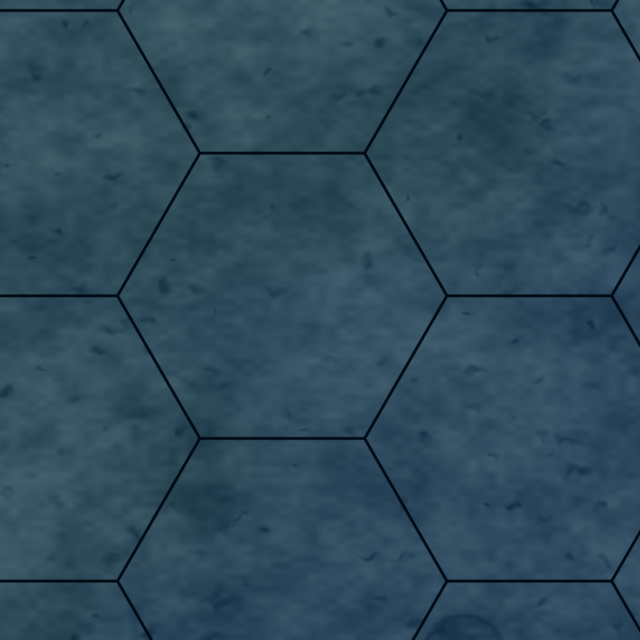
A WebGL 1 fragment shader for this pattern:

```glsl
precision highp float;
// Large flat-topped hexagonal tiles outlined by thin dark joints on worn teal.
// Two staggered rectangular grids give the hexagon distance; layered value
// noise mottles the surface, and cellular noise scatters small dark specks.

uniform vec2 u_resolution;

const vec2 TILE_CENTER = vec2(0.441, 0.5378);
const float APOTHEM = 0.2229;
const float JOINT_HALF_WIDTH = 0.0022;
const vec3 TEAL = vec3(0.192, 0.309, 0.356);
const vec3 BLUE_SHIFT = vec3(-0.006, -0.014, 0.020);
const vec3 JOINT_COLOR = vec3(0.0, 0.035, 0.075);
const vec3 WEAR_TINT = vec3(0.95, 1.0, 0.92);
const float MOTTLE_STRENGTH = 0.27;
const float SPECK_GRID = 17.0;
const float SPECK_CHANCE = 0.42;
const float SPECK_DEPTH = 0.10;

float hash(vec2 p) {
  vec3 q = fract(vec3(p.xyx) * 0.1031);
  q += dot(q, q.yzx + 33.33);
  return fract((q.x + q.y) * q.z);
}

float valueNoise(vec2 p) {
  vec2 cell = floor(p);
  vec2 f = fract(p);
  f = f * f * (3.0 - 2.0 * f);
  float low = mix(hash(cell), hash(cell + vec2(1.0, 0.0)), f.x);
  float high = mix(hash(cell + vec2(0.0, 1.0)), hash(cell + 1.0), f.x);
  return mix(low, high, f.y);
}

// Signed mottling, centred on zero; the finer layers stretch sideways.
float mottle(vec2 p) {
  float sum = 0.0;
  float frequency = 5.0;
  float weight = 0.25;
  for (int i = 0; i < 5; i++) {
    float stretch = 1.0 - 0.09 * float(i);
    vec2 q = p * frequency * vec2(stretch, 1.0) + 17.3 * float(i + 1);
    sum += weight * (valueNoise(q) - 0.5);
    frequency *= 2.15;
    weight *= 0.89;
  }
  return sum;
}

// Darkness of sparse specks, one candidate in each grid cell.
float specks(vec2 p) {
  vec2 q = p * SPECK_GRID;
  q += 0.3 * (vec2(valueNoise(q * 4.0), valueNoise(q * 4.0 + 31.0)) - 0.5);
  vec2 home = floor(q);
  float dark = 0.0;
  for (int y = -1; y <= 1; y++) {
    for (int x = -1; x <= 1; x++) {
      vec2 cell = home + vec2(float(x), float(y));
      vec2 spot = cell + vec2(hash(cell + 41.0), hash(cell + 83.0));
      float size = hash(cell + 127.0);
      vec2 offset = (q - spot) * vec2(mix(0.5, 1.2, hash(cell + 59.0)), 1.2);
      float shape = 1.0 - smoothstep(0.0, mix(0.12, 0.32, size), length(offset));
      float present = step(hash(cell + 11.0), SPECK_CHANCE);
      dark = max(dark, present * shape * mix(0.4, 1.0, hash(cell + 7.0)));
    }
  }
  return dark;
}

// Round stain: 1 inside, fading to 0 across the given softness.
float stain(vec2 p, vec2 center, float radius, float softness) {
  return 1.0 - smoothstep(radius - softness, radius + softness, length(p - center));
}

// Distance from the nearest tile edge, positive inside every tile.
float hexEdgeDistance(vec2 p) {
  vec2 period = APOTHEM * vec2(2.0 * sqrt(3.0), 2.0);
  vec2 a = mod(p + 0.5 * period, period) - 0.5 * period;
  vec2 b = mod(p, period) - 0.5 * period;
  vec2 local = abs(dot(a, a) < dot(b, b) ? a : b);
  return APOTHEM - max(local.y, dot(local, vec2(0.5 * sqrt(3.0), 0.5)));
}

void main() {
  vec2 p = gl_FragCoord.xy / u_resolution.y;
  float pixel = 1.0 / u_resolution.y;

  // Base colour drifts bluer towards the lower right.
  float blueness = smoothstep(-0.5, 0.8, p.x - p.y + 0.8 * (valueNoise(p * 4.0) - 0.5));
  vec3 color = TEAL + BLUE_SHIFT * blueness;

  // Surface wear: mottling, specks and broad stains.
  float grain = mottle(p);
  vec2 rough = p + 0.05 * vec2(grain, -grain);
  float wear = MOTTLE_STRENGTH * grain - SPECK_DEPTH * specks(p);
  wear -= 0.042 * stain(rough, vec2(0.76, 0.79), 0.12, 0.16);
  wear -= 0.040 * stain(rough, vec2(0.20, 0.36), 0.027, 0.018);
  wear -= 0.030 * stain(rough, vec2(1.0, 0.65), 0.03, 0.05);

  // Ringed stain at the lower edge, kept to the tile right of its joint.
  vec2 ringCenter = vec2(0.723, -0.022);
  float ring = abs(length(rough - ringCenter) - 0.064);
  wear -= 0.050 * stain(rough, ringCenter, 0.066, 0.005);
  wear -= 0.035 * (1.0 - smoothstep(0.0, 0.009, ring));
  color += WEAR_TINT * wear;

  // Joints
  float edge = hexEdgeDistance(p - TILE_CENTER);
  float joint = 1.0 - smoothstep(JOINT_HALF_WIDTH - pixel, JOINT_HALF_WIDTH + pixel, edge);
  color = mix(color, JOINT_COLOR, joint);

  gl_FragColor = vec4(clamp(color, 0.0, 1.0), 1.0);
}
```
